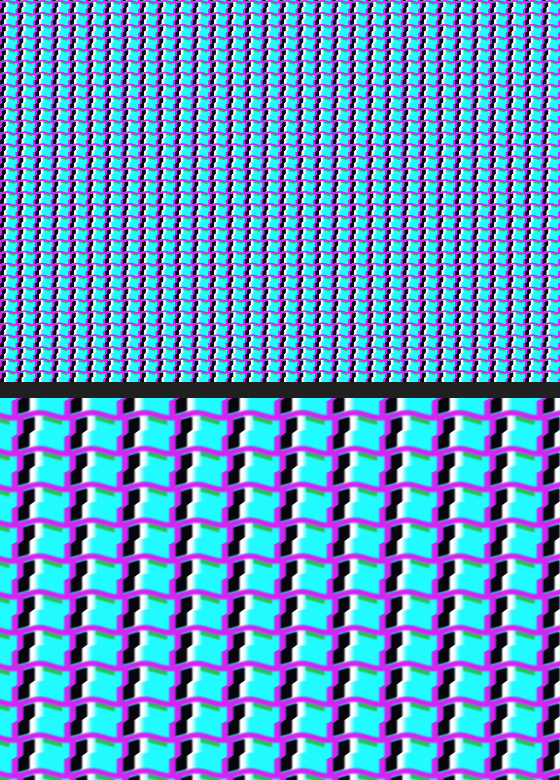
Top: the whole. Bottom: its middle third, enlarged.
Write a Shadertoy shader that draws this pattern.

```glsl
float band(float v, float lo, float hi, float soft) {
    return smoothstep(lo - soft, lo + soft, v) * (1.0 - smoothstep(hi - soft, hi + soft, v));
}

void mainImage(out vec4 fragColor, in vec2 fragCoord) {
    // 32 repeats each way
    vec2 cell = fragCoord / iResolution.xy * 32.0;
    vec2 soft = max(vec2(0.035, 0.05), 16.0 / iResolution.xy);

    // Height above the wavy seam between rows
    float wave = -0.07 * sin(6.2831853 * (cell.x - 0.67));
    float height = fract(cell.y - 0.85 - wave);
    float seamDist = min(height, 1.0 - height);

    // Each block steps right in its upper half
    float lean = mix(-0.05, 0.05, smoothstep(0.5 - soft.y, 0.5 + soft.y, height));
    float across = fract(cell.x + 0.18 - lean);
    float body = smoothstep(0.10 - soft.y, 0.10 + soft.y, seamDist);

    vec3 cyan = vec3(0.13, 0.98, 1.0);
    vec3 magenta = vec3(0.83, 0.14, 0.95);
    vec3 green = vec3(0.14, 0.76, 0.32);
    vec3 black = vec3(0.03, 0.02, 0.05);

    // Cyan face with a white highlight fading to the right
    float glow = smoothstep(0.40, 0.47, across) * (1.0 - smoothstep(0.51, 0.68, across));
    vec3 color = mix(cyan, vec3(1.0), glow);

    // Magenta edge and dark side
    color = mix(color, magenta, band(across, 0.12, 0.25, soft.x));
    color = mix(color, black, band(across, 0.24, 0.46, soft.x) * body);

    // Green flecks under the magenta seam
    float fleck = band(across, 0.62, 0.98, soft.x) * band(height, 0.80, 0.94, soft.y);
    color = mix(color, green, fleck);
    float seam = 1.0 - smoothstep(0.075 - soft.y, 0.075 + soft.y, seamDist);
    color = mix(color, magenta, seam);

    fragColor = vec4(color, 1.0);
}
```
